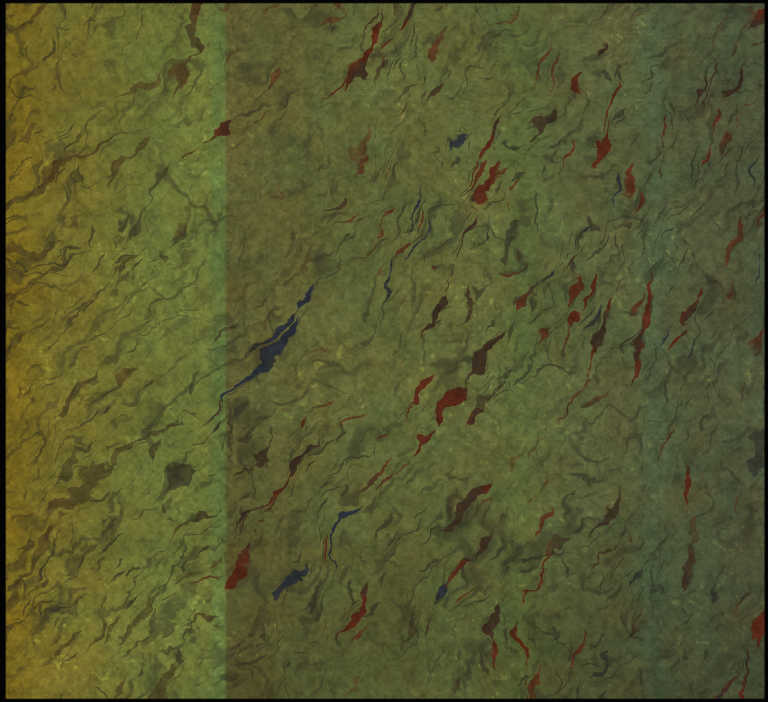
Reproduce this texture procedurally as a Shadertoy shader.

```glsl
// Weathered olive ground crossed by slanting rust, navy and umber cracks.
// Broken, tapered strokes are scattered on jittered grids, kinked by noise, and
// laid over a horizontal colour ramp with a vertical seam, fine grain and a frame.

const vec3 OCHRE  = vec3(0.47, 0.395, 0.11);
const vec3 YELLOW = vec3(0.44, 0.415, 0.17);
const vec3 GREEN  = vec3(0.415, 0.45, 0.215);
const vec3 BROWN  = vec3(0.37, 0.36, 0.19);
const vec3 OLIVE  = vec3(0.375, 0.395, 0.21);
const vec3 SLATE  = vec3(0.31, 0.335, 0.225);
const vec3 RUST   = vec3(0.33, 0.135, 0.085);
const vec3 NAVY   = vec3(0.14, 0.16, 0.21);
const vec3 UMBER  = vec3(0.25, 0.225, 0.12);
const vec3 SHADOW = vec3(0.18, 0.17, 0.13);
const vec3 FRAME  = vec3(0.015);

const float SEAM = 0.293;         // seam position across the canvas
const float LEFT_ANGLE = 0.66;    // crack direction at the left edge
const float RIGHT_ANGLE = 1.25;   // crack direction at the right edge
const float SOFTNESS = 0.0014;    // edge blur of the cracks
const float GRAIN = 0.13;         // strength of the fine grain
const float MOTTLE = 0.28;        // strength of the small blotches

float hash(vec2 p) {
    return fract(sin(dot(p, vec2(127.1, 311.7))) * 43758.545);
}

float noise(vec2 p) {
    vec2 i = floor(p), f = fract(p);
    f = f * f * (3.0 - 2.0 * f);
    return mix(mix(hash(i), hash(i + vec2(1, 0)), f.x),
               mix(hash(i + vec2(0, 1)), hash(i + vec2(1, 1)), f.x), f.y);
}

float fbm(vec2 p) {
    float sum = 0.0, amp = 0.5;
    for (int i = 0; i < 4; i++) {
        sum += amp * noise(p);
        p = mat2(1.6, 1.2, -1.2, 1.6) * p + 7.3;
        amp *= 0.5;
    }
    return sum / 0.9375;
}

// Tapered broken strokes, one per cell; returns coverage and a random tint
vec2 strokes(vec2 p, float cell, float reach, float width,
             float scatter, float density, float seed) {
    vec2 best = vec2(0.0);
    float ragged = 2.3 * smoothstep(0.2, 0.95, noise(p * 38.0 + seed))
                 + 0.7 * (noise(p * 120.0 + seed) - 0.4);
    float aspect = iResolution.x / iResolution.y;
    for (int j = -1; j <= 1; j++)
    for (int i = -1; i <= 1; i++) {
        vec2 id = floor(p / cell) + vec2(i, j);
        vec2 key = id + seed;
        if (hash(key + 5.7) > density) continue;
        vec2 centre = (id + vec2(hash(key), hash(key + 31.3))) * cell;
        float angle = mix(LEFT_ANGLE, RIGHT_ANGLE, centre.x / aspect)
                    + (hash(key + 47.9) - 0.5) * scatter;
        vec2 dir = vec2(cos(angle), sin(angle)), d = p - centre;
        float along = dot(d, dir) / (cell * reach * mix(0.4, 1.0, hash(key + 71.1)));
        float across = abs(d.x * dir.y - d.y * dir.x);
        float taper = max(1.0 - along * along, 0.0);
        float halfWidth = width * taper * ragged * mix(0.3, 1.0, hash(key + 83.7));
        float cover = smoothstep(0.0, 0.2, taper) * smoothstep(-0.0004, 0.0006, halfWidth)
                    * (1.0 - smoothstep(-SOFTNESS, SOFTNESS, across - halfWidth));
        if (cover > best.x) best = vec2(cover, hash(key + 97.3));
    }
    return best;
}

// Horizontal ramps on both sides of the seam, plus faint upright bands
vec3 ground(vec2 uv) {
    vec3 left = mix(OCHRE, YELLOW, smoothstep(0.0, 0.09, uv.x));
    left = mix(left, GREEN, smoothstep(0.07, 0.25, uv.x));
    vec3 right = mix(BROWN, OLIVE, smoothstep(SEAM, 0.48, uv.x));
    right = mix(right, SLATE, smoothstep(0.55, 1.0, uv.x));
    right *= 1.0 - 0.14 * smoothstep(0.4, 0.0, uv.y);
    float seam = smoothstep(SEAM - 0.002, SEAM + 0.004, uv.x);
    float strip = smoothstep(0.265, 0.285, uv.x) * (1.0 - seam);
    float band = exp(-pow((uv.x - 0.68) / 0.03, 2.0));
    float teal = exp(-pow((uv.x - 0.85) / 0.018, 2.0));
    return mix(left, right, seam) + strip * vec3(-0.035, 0.0, 0.015)
         + band * vec3(-0.01, 0.015, 0.0) + teal * vec3(-0.015, 0.01, 0.02);
}

void mainImage(out vec4 fragColor, in vec2 fragCoord) {
    vec2 uv = fragCoord / iResolution.xy;
    vec2 p = fragCoord / iResolution.y;

    // Noise bends the plane so that cracks wander and kink
    vec2 slow = vec2(fbm(p * 8.0), fbm(p * 8.0 + 40.0)) - 0.5;
    vec2 quick = vec2(fbm(p * 42.0 + 9.0), fbm(p * 42.0 + 60.0)) - 0.5;
    vec2 q = p + 0.07 * slow + 0.028 * quick;

    // Mottled ground with grain and pale flecks
    float patches = fbm(p * 9.0 + 20.0);
    float mottle = fbm(p * 75.0 + 3.0);
    float grain = noise(p * 310.0) + noise(p * 170.0 + 11.0) - 1.0;
    vec3 col = ground(uv);
    col *= 1.0 + 0.18 * (patches - 0.5) + MOTTLE * (mottle - 0.5) + GRAIN * grain;
    col += vec3(0.05, -0.012, -0.025) * (fbm(p * 24.0 + 70.0) - 0.5);
    float flecks = smoothstep(0.64, 0.85, fbm(p * 120.0 + 33.0)) * smoothstep(0.4, 0.65, patches);
    col += flecks * vec3(0.10, 0.11, 0.04);

    // Dark smudges drawn out along the cracks, then a web of veins
    float cluster = smoothstep(0.32, 0.62, fbm(p * 6.0 + 80.0));
    vec2 slant = mat2(0.64, -0.77, 0.77, 0.64) * q;
    float smudge = smoothstep(0.6, 0.76, fbm(slant * vec2(24.0, 70.0) + 5.0));
    float ridge = abs(noise(slant * vec2(13.0, 24.0) + 50.0) - 0.5);
    float vein = (1.0 - smoothstep(0.01, 0.05, ridge)) * smoothstep(0.45, 0.65, noise(p * 19.0 + 90.0));
    col = mix(col, SHADOW, 0.4 * smudge * mix(0.4, 1.0, cluster));
    col = mix(col, SHADOW, 0.4 * vein);

    // Hairlines and short dark nicks
    float hair = strokes(q, 0.09, 0.8, 0.0011, 2.4, 0.85, 3.0).x;
    float nicks = strokes(q, 0.031, 0.85, 0.0021, 1.2, 0.7, 19.0).x;
    col = mix(col, SHADOW, 0.6 * hair * mix(0.5, 1.0, cluster));
    col = mix(col, SHADOW, 0.6 * nicks * mix(0.35, 1.0, cluster));

    // Coloured cracks: long faults, gashes and many small splits
    float rustSide = smoothstep(SEAM - 0.08, SEAM + 0.01, uv.x);
    for (int k = 0; k < 3; k++) {
        float size = k == 0 ? 0.27 : k == 1 ? 0.125 : 0.06;
        float width = k == 0 ? 0.0062 : k == 1 ? 0.0062 : 0.0036;
        vec2 crack = strokes(q, size, 0.8, width, 0.5, 0.62, 41.0 + 13.0 * float(k));
        vec3 ink = mix(RUST, NAVY, step(k == 0 ? 0.97 : 0.84, crack.y));
        ink = mix(ink, SHADOW, 0.75 * smoothstep(0.4, 0.6, noise(p * 17.0 + 15.0)));
        ink = mix(mix(UMBER, ink, 0.25), ink, rustSide);
        ink *= 1.0 + 0.5 * (mottle - 0.5) + 0.12 * grain;
        float strength = mix(0.6, 0.9, rustSide) * (k == 2 ? mix(0.35, 0.9, cluster) : 1.0);
        col = mix(col, ink, crack.x * strength);
    }

    // Thin black frame, widest on the left
    vec2 low = smoothstep(vec2(0.006, 0.003), vec2(0.009, 0.006), uv);
    vec2 high = smoothstep(vec2(0.003), vec2(0.006), 1.0 - uv);
    col = mix(FRAME, col, low.x * low.y * high.x * high.y);
    fragColor = vec4(clamp(col, 0.0, 1.0), 1.0);
}
```
